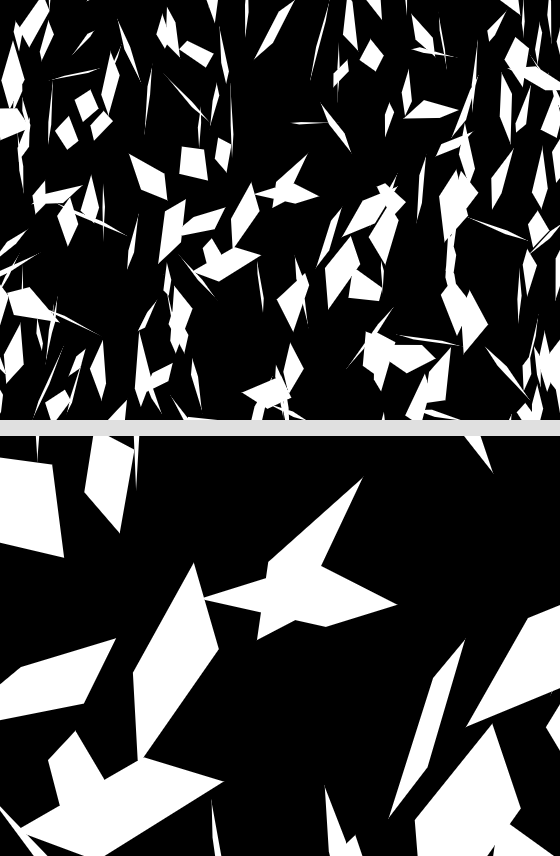
Top, the full canvas; bottom, a detail of the centre.
Give the GLSL for this background, as a Shadertoy shader.

```glsl
// Scattered white paper-like shards on black, mostly upright and denser toward the sides.

const int   SHARD_COUNT   = 175;
const vec3  BACKGROUND    = vec3(0.0);
const vec3  SHARD_COLOR   = vec3(1.0);
const vec2  HALF_LENGTH   = vec2(0.038, 0.094);  // shortest, longest
const vec2  HALF_WIDTH    = vec2(0.003, 0.046);  // thinnest, widest
const vec2  EDGE_PULL     = vec2(0.42, 0.14);    // crowding toward the borders
const float MARGIN        = 0.04;                // overhang beyond the canvas
const float SCATTER       = 0.14;                // irregularity of placement
const float CORNER_JITTER = 1.25;                // irregularity of outline, radians
const float LEAN          = -0.08;               // common slant, radians
const float SMALL_TILT    = 0.30;
const float RARE_TILT     = 1.25;
const float QUARTER_TURN  = 1.5707963;

vec4 hash4(float seed) {
    vec4 h = fract(vec4(seed) * vec4(0.1031, 0.1030, 0.0973, 0.1099));
    h += dot(h, h.wzxy + 33.33);
    return fract((h.xxyz + h.yzzw) * h.zywx);
}

mat2 rotation(float angle) {
    float c = cos(angle), s = sin(angle);
    return mat2(c, s, -s, c);
}

// Corners lie on an ellipse, so every outline stays convex.
vec2 shardCorner(int k, vec4 jitter, vec2 radii) {
    float angle = QUARTER_TURN * float(k) + CORNER_JITTER * (jitter[k] - 0.5);
    return radii * vec2(cos(angle), sin(angle));
}

// Distance to a convex four-sided shard: the farthest of its edge half-planes.
float shardDistance(vec2 p, vec4 jitter, vec2 radii) {
    float d = -1.0;
    vec2 a = shardCorner(3, jitter, radii);
    for (int k = 0; k < 4; k++) {
        vec2 b = shardCorner(k, jitter, radii);
        vec2 edge = normalize(b - a);
        d = max(d, dot(p - a, vec2(edge.y, -edge.x)));
        a = b;
    }
    return d;
}

// Evenly spread sequence with jitter, stretched toward the borders.
vec2 shardCenter(float id, vec2 jitter, vec2 halfCanvas) {
    vec2 spread = fract(id * vec2(0.75488, 0.56984) + SCATTER * jitter);
    vec2 s = 2.0 * spread - 1.0;
    return s * (1.0 + EDGE_PULL * (1.0 - abs(s))) * (halfCanvas + MARGIN);
}

void mainImage(out vec4 fragColor, in vec2 fragCoord) {
    vec2 p = (fragCoord - 0.5 * iResolution.xy) / iResolution.y;
    vec2 halfCanvas = 0.5 * iResolution.xy / iResolution.y;
    float pixel = 1.0 / iResolution.y;
    float nearest = 1.0;

    for (int i = 0; i < SHARD_COUNT; i++) {
        float id = float(i) + 1.0;
        vec4 place = hash4(id * 1.37);
        vec2 q = p - shardCenter(id, place.xy, halfCanvas);

        // Skip shards that cannot reach this point.
        float reach = HALF_LENGTH.y + 2.0 * pixel;
        if (dot(q, q) > reach * reach) continue;

        vec4 shape = hash4(id * 2.71 + 51.0);
        vec4 corners = hash4(id * 3.19 + 117.0);
        vec2 radii = vec2(mix(HALF_WIDTH.x, HALF_WIDTH.y, shape.x * shape.x),
                          mix(HALF_LENGTH.x, HALF_LENGTH.y, shape.y));

        // Mostly upright, with a few lying nearly flat.
        float t = 2.0 * place.z - 1.0;
        float tilt = LEAN + SMALL_TILT * t + RARE_TILT * pow(abs(t), 5.0) * sign(t);
        q = rotation(-tilt) * q;

        nearest = min(nearest, shardDistance(q, corners, radii));
    }

    float coverage = clamp(0.5 - nearest / pixel, 0.0, 1.0);
    fragColor = vec4(mix(BACKGROUND, SHARD_COLOR, coverage), 1.0);
}
```
